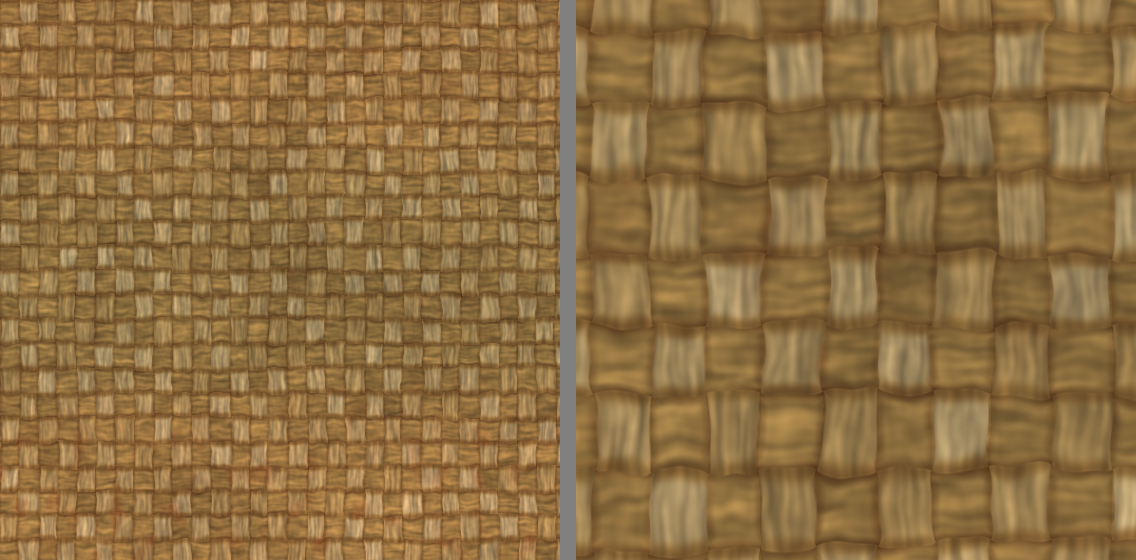
Left: the whole. Right: its middle third, enlarged.
Give the GLSL for this texture, as a Shadertoy shader.

```glsl
#define THREADS vec2(29.2, 22.8)
#define WOBBLE 0.2
#define CRIMP 0.55
#define FIBRES 7.0
#define FIBRE_CONTRAST 0.27
#define CREASE_DEPTH 0.85
#define RUST_AMOUNT 0.55
#define GOLD vec3(0.61, 0.465, 0.265)
#define PALE vec3(0.70, 0.59, 0.43)
#define DARK vec3(0.33, 0.19, 0.09)
#define RUST vec3(0.50, 0.25, 0.12)
#define OLIVE vec3(0.93, 0.96, 0.94)

const float PI = 3.14159;

float hash(vec2 p) {
    vec3 q = fract(vec3(p.xyx) * 0.1031);
    q += dot(q, q.yzx + 33.33);
    return fract((q.x + q.y) * q.z);
}

vec2 gradient(vec2 cell) {
    float angle = 2.0 * PI * hash(cell);
    return vec2(cos(angle), sin(angle));
}

// Gradient noise, about -0.7 to 0.7
float noise(vec2 p) {
    vec2 i = floor(p), f = fract(p);
    vec2 u = f * f * f * (f * (f * 6.0 - 15.0) + 10.0);
    vec2 e = vec2(1.0, 0.0);
    float low = mix(dot(gradient(i), f), dot(gradient(i + e), f - e), u.x);
    float high = mix(dot(gradient(i + e.yx), f - e.yx),
                     dot(gradient(i + 1.0), f - 1.0), u.x);
    return mix(low, high, u.y);
}

// Fine strands: x runs across the thread, y along it
float strands(vec2 p, float seed) {
    p.y += seed * 37.0;
    float coarse = noise(p * vec2(FIBRES * 0.55, 0.7));
    float fine = noise(p * vec2(FIBRES, 1.3) + 19.0);
    return coarse + fine;
}

void mainImage(out vec4 fragColor, in vec2 fragCoord) {
    vec2 uv = fragCoord / iResolution.xy;
    vec2 p = vec2(uv.x, 1.0 - uv.y) * THREADS;

    // Uneven thread paths
    p += WOBBLE * vec2(noise(p * vec2(0.6, 0.25)), noise(p * vec2(0.2, 0.5) + 51.0));
    p += 0.1 * vec2(noise(p * 1.7 + 7.0), noise(p * 1.7 + 83.0));
    vec2 id = floor(p);
    vec2 f = fract(p) - 0.5;

    // Plain weave: warp and weft rise and dip in alternate cells
    float side = 2.0 * mod(id.x + id.y, 2.0) - 1.0;
    vec2 wave = cos(PI * f);
    vec2 body = sqrt(max(wave, 0.0));
    float warpHeight = body.x + CRIMP * side * wave.y;
    float weftHeight = body.y - CRIMP * side * wave.x;
    float warpOnTop = smoothstep(-0.12, 0.12, warpHeight - weftHeight);

    // Colour of each thread, varied from cell to cell
    float cellTone = hash(id + 11.0);
    float crest = max(side, 0.0) * smoothstep(0.1, 0.7, wave.y);
    vec3 warp = mix(GOLD, PALE, crest * (0.25 + 0.75 * cellTone));
    vec3 weft = GOLD * (0.90 + 0.14 * cellTone);
    warp *= 1.0 + FIBRE_CONTRAST * strands(p, hash(vec2(id.x, 3.0)));
    weft *= 1.0 + FIBRE_CONTRAST * strands(p.yx, hash(vec2(id.y, 5.0)));
    vec3 color = mix(weft, warp, warpOnTop);

    // Creases between rows, thinner gaps beside the warp
    float rowGap = smoothstep(0.30, 0.52, abs(f.y)) * mix(0.85, 0.5, warpOnTop);
    float columnGap = smoothstep(0.34, 0.52, abs(f.x)) * 0.45;
    float gap = max(rowGap, columnGap) + 0.35 * rowGap * columnGap;
    float wear = 0.9 + 0.7 * noise(p * vec2(1.1, 0.8) + 29.0);
    color = mix(color, DARK, clamp(gap * wear * CREASE_DEPTH, 0.0, 0.9));

    // Rust stains, mostly along creases and toward the bottom
    float stain = smoothstep(0.12, 0.5, noise(p * vec2(0.9, 0.7) + 140.0));
    float place = mix(0.3, 1.0, smoothstep(0.3, 0.1, uv.y)) * (0.5 + 0.5 * gap);
    color = mix(color, RUST, RUST_AMOUNT * stain * place);

    // Duller middle band, broad mottling and fine grain
    float middle = smoothstep(0.2, 0.4, uv.y) * smoothstep(0.85, 0.6, uv.y);
    color *= mix(vec3(1.02, 1.0, 0.97), OLIVE, middle);
    color *= 1.0 + 0.10 * noise(uv * 5.0 + 61.0) + 0.10 * noise(p * 4.5 + 97.0);

    fragColor = vec4(clamp(color, 0.0, 1.0), 1.0);
}
```
